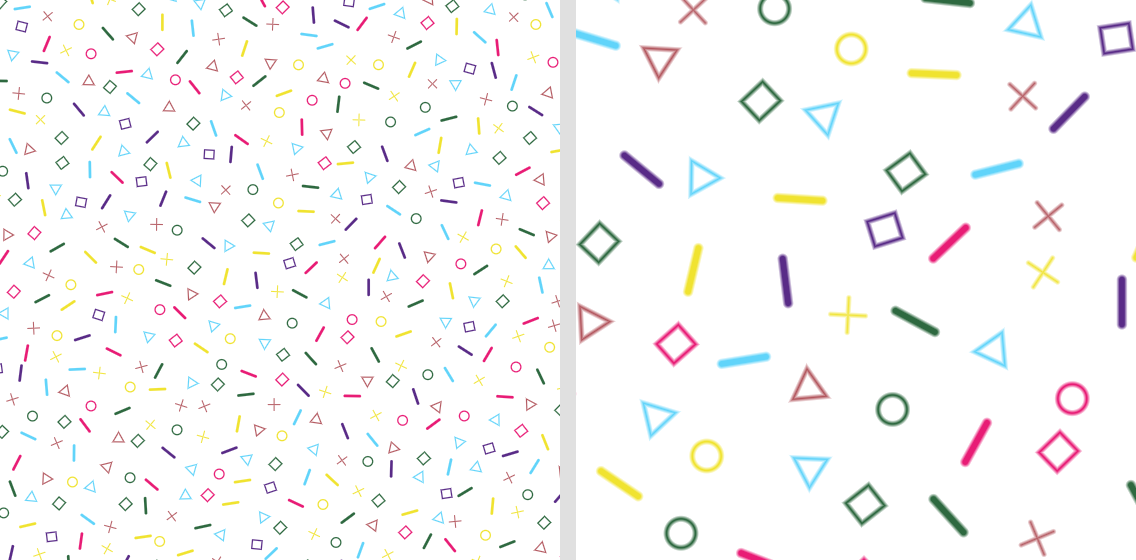
Left, the full canvas; right, a detail of the centre.
Reproduce this pattern procedurally as a three.js fragment shader.

```glsl
// Confetti of small bars, outlined triangles, squares and rings, and thin crosses on white.
// Each cell of a tilted, jittered grid holds one mark; every block of 5 by 5 cells deals
// its marks from a shuffled deck of 26 kinds, which keeps shapes and colours evenly mixed.
varying vec2 vUv;

const float CELLS = 20.4;   // cells across the canvas
const float TILT = 0.32;    // turn of the grid, hides its rows
const float SOFT = 0.02;    // half width of the smoothed edge, in cells

const vec3 PURPLE = vec3(0.35, 0.17, 0.53);
const vec3 GREEN  = vec3(0.18, 0.41, 0.25);
const vec3 CYAN   = vec3(0.38, 0.83, 0.98);
const vec3 YELLOW = vec3(0.94, 0.89, 0.19);
const vec3 PINK   = vec3(0.91, 0.11, 0.46);
const vec3 ROSE   = vec3(0.70, 0.34, 0.37);

float hash(vec2 p, float seed) {
  vec3 q = fract(vec3(p.xyx + seed * 17.3) * vec3(0.1031, 0.1030, 0.0973));
  q += dot(q, q.yzx + 33.33);
  return fract((q.x + q.y) * q.z);
}

mat2 turn(float a) {
  float c = cos(a), s = sin(a);
  return mat2(c, s, -s, c);
}

// Distance to a round-ended stroke along x
float stroke(vec2 p, float halfLength, float halfWidth) {
  return length(vec2(max(abs(p.x) - halfLength, 0.0), p.y)) - halfWidth;
}

// Kinds 0-9 bars, 10-14 triangles, 15-18 crosses, 19-22 squares, 23-25 rings
float markDistance(vec2 p, float kind) {
  if (kind < 9.5) return stroke(p, 0.272, 0.049);
  if (kind < 14.5) {
    float triangle = max(0.866 * abs(p.x) + 0.5 * p.y, -p.y) - 0.117;
    return abs(triangle) - 0.021;
  }
  if (kind < 18.5) return min(stroke(p, 0.212, 0.018), stroke(p.yx, 0.212, 0.018));
  if (kind < 22.5) {
    vec2 side = abs(p) - vec2(0.175, 0.157);
    return abs(max(side.x, side.y)) - 0.023;
  }
  return abs(length(p) - 0.175) - 0.023;
}

vec3 markColor(float kind) {
  if (kind < 9.5) {
    float ink = mod(kind, 5.0);
    if (ink < 0.5) return PURPLE;
    if (ink < 1.5) return GREEN;
    if (ink < 2.5) return CYAN;
    return ink < 3.5 ? YELLOW : PINK;
  }
  if (kind < 14.5) return kind < 12.5 ? CYAN : ROSE;
  if (kind < 18.5) return kind < 16.5 ? YELLOW : ROSE;
  if (kind < 19.5) return PURPLE;
  if (kind < 20.5) return PINK;
  if (kind < 22.5) return GREEN;
  if (kind < 23.5) return PINK;
  return kind < 24.5 ? GREEN : YELLOW;
}

// Deals one kind to a cell without repeats inside its block
float dealKind(vec2 cell) {
  vec2 block = floor((cell + 0.5) / 5.0);
  vec2 place = cell - block * 5.0;
  float stride = 7.0 + 2.0 * floor(3.0 * hash(block, 5.0));
  float start = floor(26.0 * hash(block, 6.0));
  return floor(mod((place.x + 5.0 * place.y) * stride + start + 0.5, 26.0));
}

// Squares lean by a set amount, all other marks turn freely
float markAngle(vec2 cell, float kind) {
  float r = hash(cell, 3.0);
  if (kind > 18.5 && kind < 19.5) return (r - 0.5) * 0.7;
  if (kind > 19.5 && kind < 22.5) return 0.75 + (r - 0.5) * 0.24;
  return 6.2832 * r;
}

void main() {
  vec2 p = turn(TILT) * vUv * CELLS + 40.0;
  vec2 home = floor(p);
  vec3 color = vec3(1.0);

  // Marks may reach out of their cell, so the neighbours are drawn too
  for (int j = -1; j <= 1; j++) {
    for (int i = -1; i <= 1; i++) {
      vec2 cell = home + vec2(float(i), float(j));
      vec2 jitter = vec2(hash(cell, 1.0), hash(cell, 2.0)) - 0.5;
      vec2 offset = p - cell - 0.5 - 0.42 * jitter;
      float kind = dealKind(cell);
      vec2 local = turn(-TILT - markAngle(cell, kind)) * offset;
      float cover = clamp(0.5 - 0.5 * markDistance(local, kind) / SOFT, 0.0, 1.0);
      color = mix(color, markColor(kind), cover);
    }
  }
  gl_FragColor = vec4(color, 1.0);
}
```
